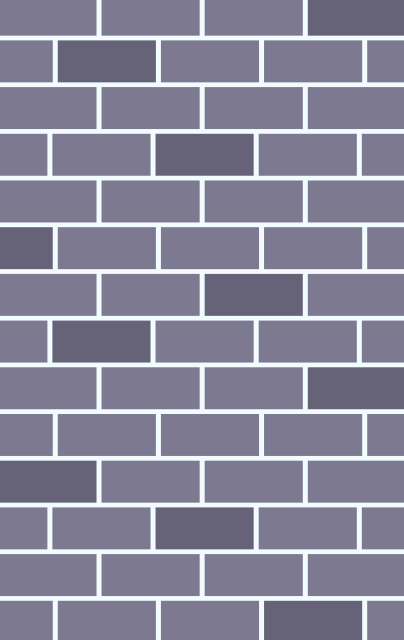
Write a WebGL 2 fragment shader that draws this texture.

```glsl
#version 300 es
precision highp float;
// Flat running-bond brick wall with pale mortar and a few darker bricks.

uniform vec2 u_resolution;
out vec4 fragColor;

const vec3 MORTAR = vec3(0.95, 0.99, 1.0);
const vec3 BRICK = vec3(0.485, 0.475, 0.565);
const vec3 DARK_BRICK = vec3(0.40, 0.39, 0.47);

// Sizes as fractions of the canvas width and height
const vec2 PITCH = vec2(0.2553, 0.07297);
const vec2 JOINT = vec2(0.0124, 0.0074);
const float FIRST_BED = 0.0594;

// Column of the dark brick in each course, top to bottom; -1 means none
const int COURSES = 14;
const int DARK_COLUMN[COURSES] = int[COURSES](
    3, 1, -1, 2, -1, 0, 2, 1, 3, -1, 0, 2, -1, 3);

// First upright joint: even courses align, odd ones alternate two offsets
float firstJoint(int course) {
    if (course % 2 == 0) return 0.2451;
    return course % 4 == 1 ? 0.1368 : 0.1235;
}

// Distance to the nearest of the evenly spaced joint centres
vec2 jointDistance(vec2 cell, vec2 pitch) {
    return (0.5 - abs(fract(cell) - 0.5)) * pitch;
}

// Smooth brick coverage: 0 in the mortar, 1 on the brick face
float brickMask(vec2 cell, vec2 pitch, vec2 joint, vec2 pixel) {
    vec2 inside = jointDistance(cell, pitch) - 0.5 * joint;
    vec2 cover = clamp(inside / pixel + 0.5, 0.0, 1.0);
    return cover.x * cover.y;
}

vec3 brickColor(int course, int column) {
    int accent = DARK_COLUMN[clamp(course, 0, COURSES - 1)];
    return column == accent ? DARK_BRICK : BRICK;
}

void main() {
    vec2 uv = gl_FragCoord.xy / u_resolution;
    uv.y = 1.0 - uv.y; // courses are counted from the top

    // Brick cell: whole part is the index, fraction the place within it
    vec2 cell;
    cell.y = (uv.y - FIRST_BED) / PITCH.y + 1.0;
    int course = int(floor(cell.y));
    cell.x = (uv.x - firstJoint(course)) / PITCH.x + 1.0;
    int column = int(floor(cell.x));

    float mask = brickMask(cell, PITCH, JOINT, 1.0 / u_resolution);
    fragColor = vec4(mix(MORTAR, brickColor(course, column), mask), 1.0);
}
```
